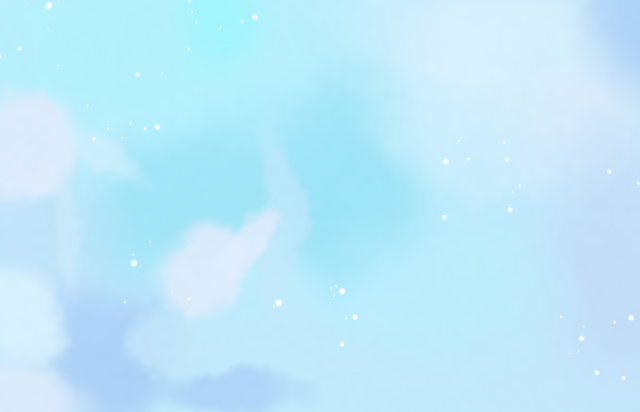
Give the GLSL for this background, as a WebGL 2 fragment shader.

```glsl
#version 300 es
precision highp float;

uniform vec2 u_resolution;
out vec4 outColor;

// Palette
const vec3 SKY    = vec3(0.735, 0.930, 0.992);
const vec3 HAZE   = vec3(0.765, 0.905, 0.982);
const vec3 MIST   = vec3(0.845, 0.940, 0.992);
const vec3 PEARL  = vec3(0.875, 0.925, 0.988);
const vec3 LILAC  = vec3(0.765, 0.868, 0.972);
const vec3 BLUE   = vec3(0.675, 0.815, 0.968);
const vec3 CYAN   = vec3(0.620, 0.895, 0.968);
const vec3 AQUA   = vec3(0.700, 0.950, 0.990);
const vec3 GLOW   = vec3(0.600, 0.965, 0.985);
const vec3 SPARK  = vec3(0.975, 0.995, 1.000);

// Tuning
const float ASPECT = 1.55;
const float WARP_SCALE = 5.0;
const float WARP_AMOUNT = 0.13;
const float FRAY_SCALE = 48.0;
const float FRAY_AMOUNT = 0.012;
const float MOTTLE = 0.014;
const int CLUSTERS = 8;
const int SPARKS_PER_CLUSTER = 9;
const float CLUSTER_RADIUS = 0.10;
const vec2 SPARK_SIZE = vec2(0.0035, 0.0095);
const vec2 CLUSTER_AT[CLUSTERS] = vec2[](
  vec2(0.05, 0.91), vec2(0.30, 0.75), vec2(0.37, 0.33), vec2(0.76, 0.23),
  vec2(1.17, 0.56), vec2(1.44, 0.15), vec2(1.54, 0.65), vec2(0.53, 0.95));

// Integer hash giving two values in 0..1
vec2 hash2(ivec2 cell) {
  uvec2 v = uvec2(cell) * 1664525u + 1013904223u;
  v.x += v.y * 1664525u;
  v.y += v.x * 1664525u;
  v ^= v >> 16u;
  v.x += v.y * 1664525u;
  v.y += v.x * 1664525u;
  v ^= v >> 16u;
  return vec2(v & 65535u) / 65535.0;
}

vec2 noise2(vec2 p) {
  ivec2 i = ivec2(floor(p));
  vec2 f = fract(p);
  f = f * f * (3.0 - 2.0 * f);
  return mix(mix(hash2(i), hash2(i + ivec2(1, 0)), f.x),
             mix(hash2(i + ivec2(0, 1)), hash2(i + ivec2(1, 1)), f.x), f.y);
}

vec2 fbm2(vec2 p) {
  vec2 sum = vec2(0.0);
  float gain = 0.5;
  for (int i = 0; i < 4; i++) {
    sum += gain * noise2(p);
    p = mat2(1.6, 1.2, -1.2, 1.6) * p + 7.3;
    gain *= 0.5;
  }
  return sum / 0.9375;
}

// Tilted elliptical wash of paint, blended over the colour
void wash(inout vec3 color, vec2 p, vec3 paint, vec2 center, vec2 radius,
          float tilt, float softness, float opacity) {
  float c = cos(tilt), s = sin(tilt);
  vec2 d = mat2(c, -s, s, c) * (p - center);
  float cover = 1.0 - smoothstep(1.0 - softness, 1.0 + softness, length(d / radius));
  color = mix(color, paint, cover * opacity);
}

// Clusters of small round lights
float sparkles(vec2 p) {
  float light = 0.0;
  for (int c = 0; c < CLUSTERS; c++) {
    for (int i = 0; i < SPARKS_PER_CLUSTER; i++) {
      vec2 offset = hash2(ivec2(i + 11, c + 3)) * 2.0 - 1.0;
      vec2 trait = hash2(ivec2(i + 71, c + 37));
      float size = mix(SPARK_SIZE.x, SPARK_SIZE.y, pow(trait.x, 4.0));
      float d = length(p - CLUSTER_AT[c] - offset * CLUSTER_RADIUS);
      float dotLight = 1.0 - smoothstep(size * 0.45, size * 1.25, d);
      light = max(light, dotLight * mix(0.25, 1.0, max(trait.x, trait.y * trait.y)));
    }
  }
  return light;
}

void main() {
  vec2 uv = gl_FragCoord.xy / u_resolution;
  vec2 p = uv * vec2(ASPECT, 1.0);

  // Wandering, slightly frayed edges
  vec2 drift = fbm2(p * WARP_SCALE + 3.7) - 0.5;
  vec2 fray = noise2(p * FRAY_SCALE) - 0.5;
  vec2 q = p + drift * WARP_AMOUNT + fray * FRAY_AMOUNT;
  float vary = mix(0.6, 1.5, noise2(p * 3.0 + 19.0).x);

  vec3 color = mix(SKY, HAZE, smoothstep(0.55, 1.0, uv.x));
  color = mix(color, HAZE, 0.8 * (1.0 - smoothstep(0.05, 0.45, uv.y)));

  // Cyan heart and aqua top
  wash(color, q, AQUA, vec2(0.36, 0.88), vec2(0.36, 0.20), 0.0, 0.50 * vary, 0.8);
  wash(color, q, GLOW, vec2(0.54, 0.97), vec2(0.09, 0.12), 0.0, 0.80, 0.7);
  wash(color, q, CYAN, vec2(0.50, 0.54), vec2(0.30, 0.16), 0.4, 0.45 * vary, 0.9);
  wash(color, q, CYAN, vec2(0.85, 0.54), vec2(0.17, 0.25), 0.0, 0.40 * vary, 1.0);
  wash(color, q, HAZE, vec2(0.69, 0.45), vec2(0.055, 0.27), 0.0, 0.25 * vary, 0.65);

  // Pale and lilac clouds on the right
  wash(color, q, MIST, vec2(1.22, 0.90), vec2(0.30, 0.19), -0.2, 0.50 * vary, 0.95);
  wash(color, q, MIST, vec2(1.16, 0.65), vec2(0.23, 0.12), 0.0, 0.30 * vary, 0.45);
  wash(color, q, PEARL, vec2(1.42, 0.70), vec2(0.14, 0.14), 0.0, 0.60 * vary, 0.55);
  wash(color, q, LILAC, vec2(1.52, 0.36), vec2(0.20, 0.26), 0.0, 0.60 * vary, 0.9);
  wash(color, q, BLUE, vec2(1.58, 0.97), vec2(0.15, 0.17), 0.0, 0.70, 0.9);
  wash(color, q, SKY, vec2(1.07, 0.30), vec2(0.22, 0.17), 0.0, 0.60, 0.7);

  // Left side: cool shade, pearl cloud and brush streaks
  wash(color, q, LILAC, vec2(0.10, 0.38), vec2(0.17, 0.20), 0.0, 0.60, 0.6);
  wash(color, q, PEARL, vec2(0.05, 0.64), vec2(0.13, 0.15), 0.0, 0.22 * vary, 0.95);
  wash(color, q, MIST, vec2(0.24, 0.63), vec2(0.13, 0.03), -0.5, 0.50 * vary, 0.6);
  wash(color, q, MIST, vec2(0.18, 0.42), vec2(0.025, 0.17), 0.1, 0.55, 0.4);

  // Lower left: blue pools under white drifts
  wash(color, q, BLUE, vec2(0.26, 0.12), vec2(0.15, 0.18), -0.3, 0.45 * vary, 0.9);
  wash(color, q, BLUE, vec2(0.58, 0.04), vec2(0.18, 0.045), 0.1, 0.50 * vary, 0.8);
  wash(color, q, HAZE, vec2(0.40, 0.15), vec2(0.10, 0.09), 0.3, 0.25 * vary, 0.8);
  wash(color, q, PEARL, vec2(0.50, 0.33), vec2(0.12, 0.10), 0.3, 0.25 * vary, 0.9);
  wash(color, q, PEARL, vec2(0.62, 0.40), vec2(0.045, 0.08), -0.3, 0.25 * vary, 0.85);
  wash(color, q, MIST, vec2(0.06, 0.22), vec2(0.10, 0.11), 0.4, 0.25 * vary, 0.95);
  wash(color, q, PEARL, vec2(0.02, 0.04), vec2(0.17, 0.07), -0.3, 0.50 * vary, 0.9);

  // Faint mottling and lights
  color += (drift.x + fray.y * 0.4) * MOTTLE;
  color = mix(color, SPARK, sparkles(p));
  outColor = vec4(clamp(color, 0.0, 1.0), 1.0);
}
```
